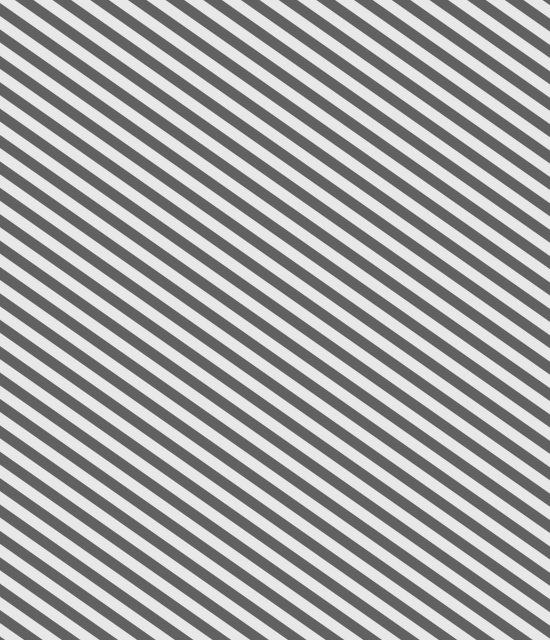
Reproduce this pattern procedurally as a WebGL 1 fragment shader.

```glsl
precision highp float;
// Even diagonal stripes, dark grey on pale grey, falling from left to right.
// Position is projected onto the stripe normal, repeated with fract, and
// turned into a signed distance whose edge is smoothed over about one pixel.

uniform vec2 u_resolution;

const vec3 PALE_GREY = vec3(0.91);
const vec3 DARK_GREY = vec3(0.38);

const float STRIPE_SLOPE = radians(35.0); // fall below the horizontal
const float STRIPE_PITCH = 0.03378;       // repeat distance, in canvas heights
const float DARK_SHARE = 0.493;           // dark part of each repeat
const float STRIPE_PHASE = 0.36;          // first dark centre, in repeats

// Distance from the top left corner, measured across the stripes.
float acrossStripes(vec2 point, float slope) {
  return dot(point, vec2(-sin(slope), cos(slope)));
}

// Signed distance to the nearest stripe, negative inside.
float stripeDistance(float across, float pitch, float share, float phase) {
  float fromCentre = abs(fract(across / pitch - phase + 0.5) - 0.5);
  return (fromCentre - 0.5 * share) * pitch;
}

// Smooth coverage of a shape from its signed distance.
float coverage(float signedDistance, float softness) {
  return 1.0 - smoothstep(-softness, softness, signedDistance);
}

void main() {
  // Canvas heights, measured right and down from the top left corner.
  vec2 point = vec2(gl_FragCoord.x, u_resolution.y - gl_FragCoord.y) / u_resolution.y;
  float pixel = 1.0 / u_resolution.y;

  float across = acrossStripes(point, STRIPE_SLOPE);
  float edge = stripeDistance(across, STRIPE_PITCH, DARK_SHARE, STRIPE_PHASE);

  vec3 color = mix(PALE_GREY, DARK_GREY, coverage(edge, 0.75 * pixel));
  gl_FragColor = vec4(color, 1.0);
}
```
